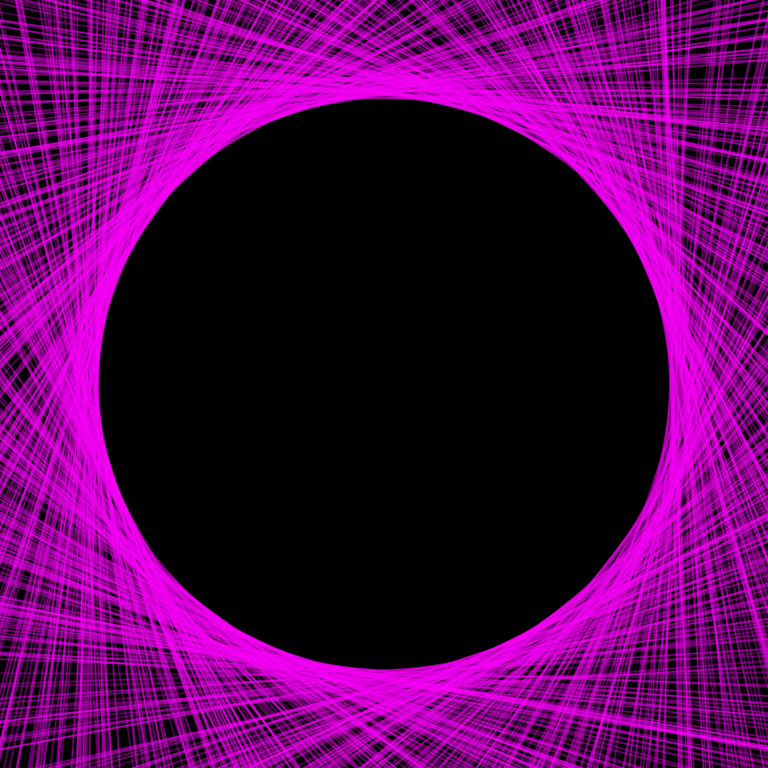
Reproduce this background procedurally as a three.js fragment shader.

```glsl
// Fine magenta lines drawn around an empty black disc.
// Each line is tangent to the disc or passes just outside it, so the web
// thickens into a glowing rim; overlapping strokes are blended by opacity.
varying vec2 vUv;

const int LINE_COUNT = 740;
const float DISC_RADIUS = 0.372;
const float STROKE_WIDTH = 0.002;

// Three pseudo-random values from one line index
vec3 hash3(float n) {
  vec3 q = fract(n * vec3(0.1031, 0.1030, 0.0973));
  q += dot(q, q.yzx + 33.33);
  return fract((q.xxy + q.yzz) * q.zyx);
}

// Tent-shaped stroke, dimmed where it is thinner than a pixel
float stroke(float dist, float pixel) {
  float width = max(STROKE_WIDTH, pixel);
  return max(0.0, 1.0 - abs(dist) / width) * STROKE_WIDTH / width;
}

// Light left showing through every stroke, as opacity
float tangentWeb(vec2 p, float pixel) {
  float gap = 1.0;
  for (int i = 0; i < LINE_COUNT; i++) {
    vec3 rnd = hash3(float(i) + 1.0);
    float angle = 6.28319 * rnd.x;
    float offset = DISC_RADIUS + 0.03 * rnd.y * rnd.y;
    float dist = dot(p, vec2(cos(angle), sin(angle))) - offset;
    gap *= 1.0 - mix(0.35, 0.65, rnd.z) * stroke(dist, pixel);
  }
  return 1.0 - gap;
}

void main() {
  float pixel = max(fwidth(vUv.x), 0.0001);
  vec2 p = vUv - 0.5;

  // No line reaches into the disc, so skip the loop there
  float web = 0.0;
  if (length(p) > DISC_RADIUS - max(STROKE_WIDTH, pixel)) {
    web = tangentWeb(p, pixel);
  }

  vec3 magenta = vec3(0.96, 0.0, 0.96);
  gl_FragColor = vec4(magenta * web, 1.0);
}
```
